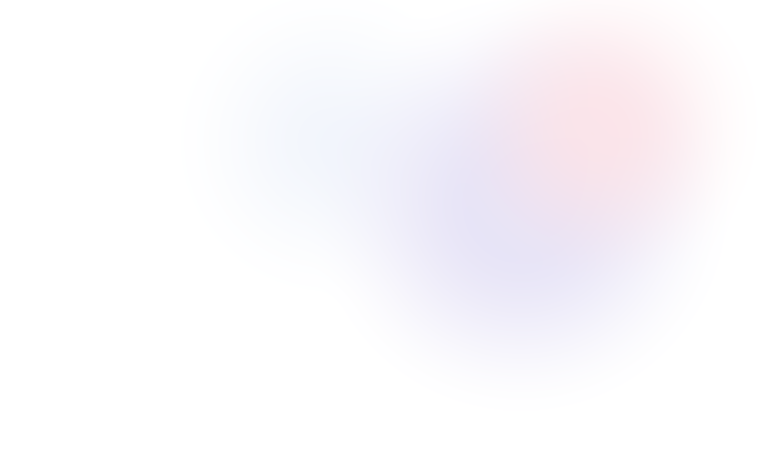
Give the GLSL for this background, as a Shadertoy shader.

```glsl
// Soft pastel aurora on white: three blurred discs of pale blue, lavender and
// rose, laid over one another. Each disc is a smooth radial falloff that
// tints the paper beneath it. Lengths are in units of the canvas height.

// Coverage of a blurred disc: 1 inside the core, fading to 0 at the reach.
float softDisc(vec2 p, vec2 center, float core, float reach) {
    return 1.0 - smoothstep(core, reach, length(p - center));
}

void mainImage(out vec4 fragColor, in vec2 fragCoord) {
    vec2 p = fragCoord / iResolution.y;
    vec3 color = vec3(1.0);

    // Pale blue haze on the left
    vec3 paleBlue = vec3(0.950, 0.963, 0.988);
    color = mix(color, paleBlue, softDisc(p, vec2(0.70, 0.70), 0.0, 0.36));

    // Large lavender body
    vec3 lavender = vec3(0.905, 0.893, 0.967);
    color = mix(color, lavender, softDisc(p, vec2(1.104, 0.565), 0.085, 0.467));

    // Rose glow at the upper right
    vec3 rose = vec3(0.990, 0.888, 0.905);
    color = mix(color, rose, 0.85 * softDisc(p, vec2(1.274, 0.735), 0.02, 0.36));

    fragColor = vec4(color, 1.0);
}
```
